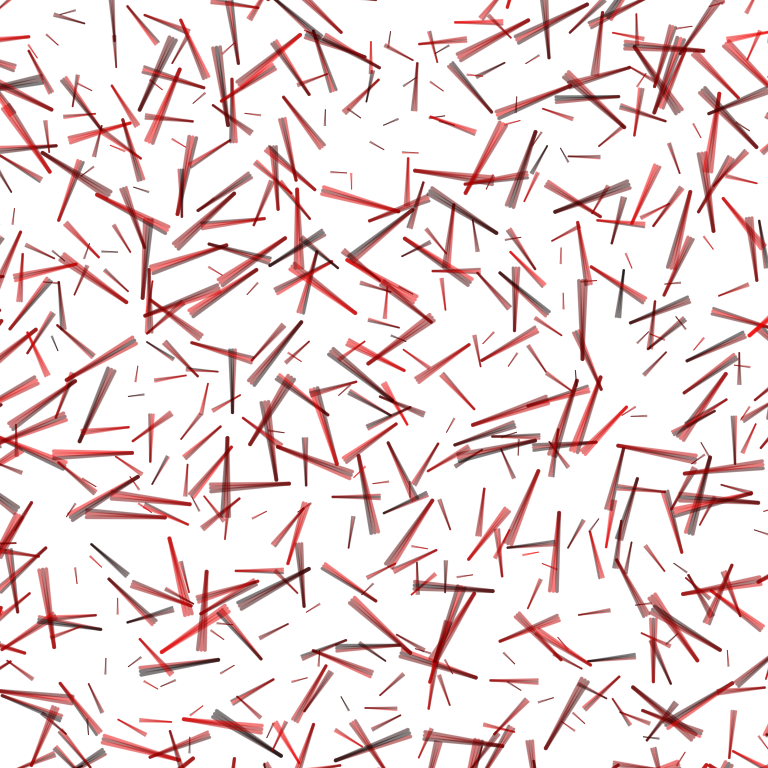
Give the GLSL for this pattern, as a three.js fragment shader.

```glsl
varying vec2 vUv;

const float CELLS = 14.0;        // grid cells across the canvas
const int FANS_PER_CELL = 3;
const int STROKES = 3;
const float SIZE_STEP = 0.0204;  // fan lengths are 1 to 5 of these
const float SPREAD = 0.092;      // opening angle of a fan, radians
const float THICKNESS = 0.0235;  // stroke radius relative to its length
const float OPACITY = 0.51;
const float SOFT = 0.001;        // half width of the smoothed edge
const vec3 PAPER = vec3(1.0);

float hash(vec2 p) {
  return fract(sin(dot(p, vec2(127.1, 311.7))) * 43758.5453);
}

vec2 direction(float angle) {
  return vec2(cos(angle), sin(angle));
}

float segmentDistance(vec2 p, vec2 a, vec2 b) {
  vec2 ab = b - a;
  float t = clamp(dot(p - a, ab) / dot(ab, ab), 0.0, 1.0);
  return length(p - a - ab * t);
}

// Black to bright red, mostly independent for each stroke
vec3 strokeColor(float fanTone, float strokeTone) {
  float red = mix(fanTone, strokeTone, 0.75) * 1.2 - 0.08;
  return vec3(clamp(red, 0.0, 0.95), 0.0, 0.0);
}

// Translucent round-capped strokes opening from a shared tip
vec3 paintFan(vec3 color, vec2 p, vec2 center, float angle, float size, vec2 seed) {
  if (length(p - center) > size * 0.6 + SOFT) return color;
  vec2 tip = center - direction(angle) * size * 0.5;
  float fanTone = hash(seed + 5.3);
  for (int i = 0; i < STROKES; i++) {
    float k = float(i);
    float turn = (k / float(STROKES - 1) - 0.5) * SPREAD;
    vec2 end = tip + direction(angle + turn) * size;
    float d = segmentDistance(p, tip, end) - size * THICKNESS;
    float cover = 1.0 - smoothstep(-SOFT, SOFT, d);
    vec3 ink = strokeColor(fanTone, hash(seed + vec2(k * 1.7 + 7.1, 2.9)));
    color = mix(color, ink, cover * OPACITY);
  }
  return color;
}

// All fans that belong to one grid cell; some are left out
vec3 paintCell(vec3 color, vec2 p, vec2 cell) {
  for (int n = 0; n < FANS_PER_CELL; n++) {
    vec2 seed = cell + vec2(37.7, 61.3) * float(n + 1);
    if (hash(seed + 97.3) < 0.05) continue;
    vec2 jitter = vec2(hash(seed), hash(seed + 19.1));
    float angle = hash(seed + 43.7) * 6.2832;
    float size = SIZE_STEP * (1.0 + floor(hash(seed + 83.9) * 5.0));
    color = paintFan(color, p, (cell + jitter) / CELLS, angle, size, seed);
  }
  return color;
}

void main() {
  vec2 home = floor(vUv * CELLS);
  vec3 color = PAPER;
  // Neighbours are visited in a fixed order so overlaps stay consistent
  for (int y = -1; y <= 1; y++) {
    for (int x = -1; x <= 1; x++) {
      color = paintCell(color, vUv, home + vec2(float(x), float(y)));
    }
  }
  gl_FragColor = vec4(color, 1.0);
}
```
